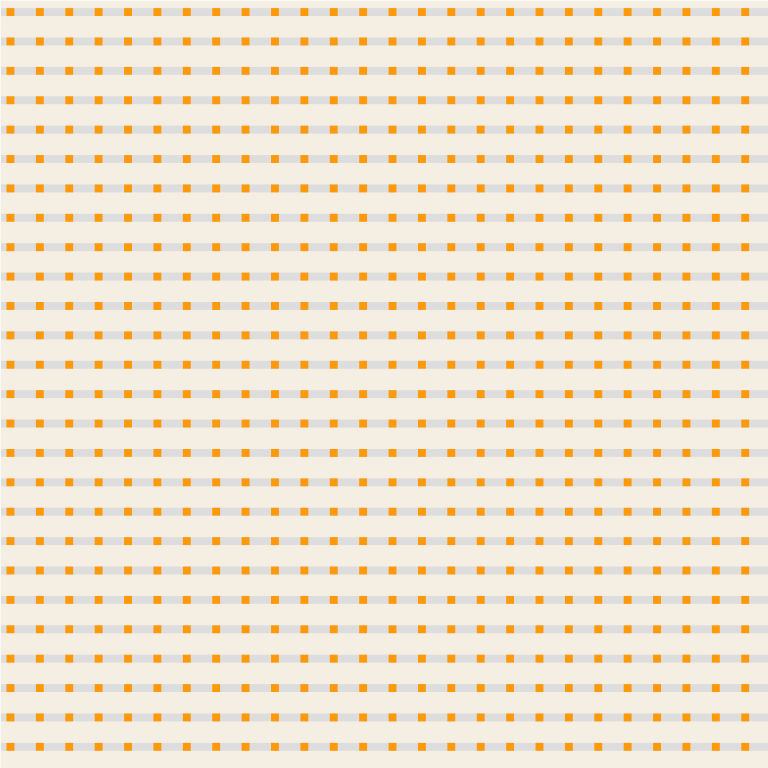
Reproduce this pattern procedurally as a Shadertoy shader.

```glsl
// Level grey bands on cream, each carrying evenly spaced orange squares.
// A repeated cell is measured with slab distances, and every edge is
// smoothed by its coverage of one pixel.

const vec3 CREAM  = vec3(0.961, 0.937, 0.890);
const vec3 GREY   = vec3(0.867, 0.867, 0.867);
const vec3 ORANGE = vec3(0.992, 0.600, 0.043);
const vec3 PAPER  = vec3(0.985, 0.975, 0.955);

const float PERIOD = 0.03827;               // spacing across and down
const float THICKNESS = 0.0103;             // band height and square side
const float MARGIN = 0.0013;                // pale strip at left and top
const vec2 FIRST = vec2(0.0136, 0.0157);    // first square, from upper left

// Signed offset from the nearest repeat centre
vec2 repeatCell(vec2 p, float period) {
    return (fract(p / period + 0.5) - 0.5) * period;
}

// Share of a pixel inside an edge at signed distance d
float coverage(float d, float pixel) {
    return clamp(0.5 - d / pixel, 0.0, 1.0);
}

// Slab of the given width centred on zero
float slab(float x, float width, float pixel) {
    return coverage(abs(x) - 0.5 * width, pixel);
}

void mainImage(out vec4 fragColor, in vec2 fragCoord) {
    float pixel = 1.0 / iResolution.y;
    vec2 p = fragCoord * pixel;
    p.y = 1.0 - p.y;
    vec2 cell = repeatCell(p - FIRST, PERIOD);

    // Bands, then the squares lying on them
    float band = slab(cell.y, THICKNESS, pixel);
    float square = band * slab(cell.x, THICKNESS, pixel);
    vec3 color = mix(CREAM, GREY, band);
    color = mix(color, ORANGE, square);

    // Thin pale margin
    float edge = coverage(min(p.x, p.y) - MARGIN, pixel);
    color = mix(color, PAPER, edge);

    fragColor = vec4(color, 1.0);
}
```
